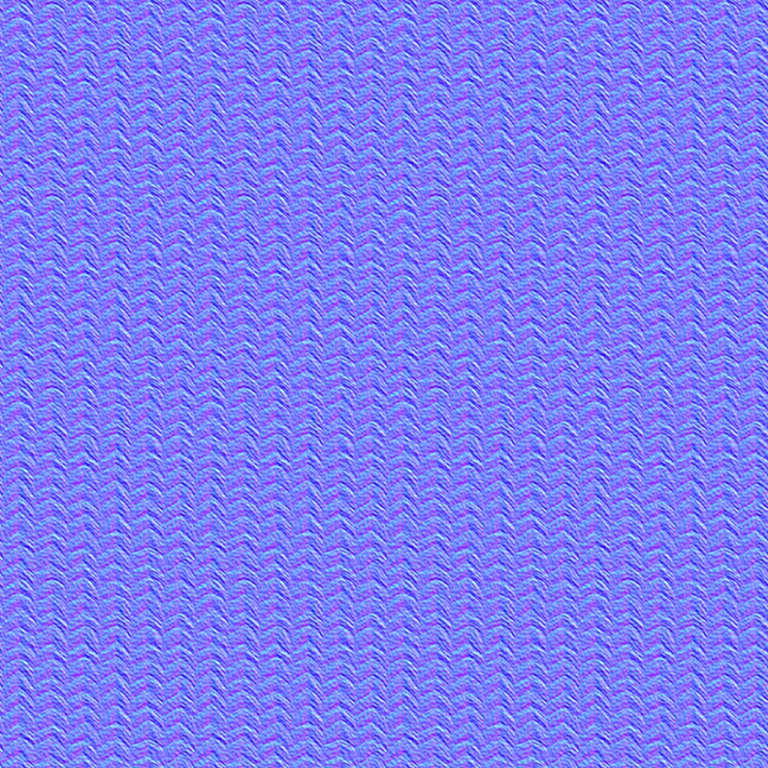
Write a three.js fragment shader that draws this texture map.

```glsl
// Normal map of a knitted cloth: 24 columns of chevron stitches, 48 rows.
// A height field of slanted strands, fibres and grain is differentiated into
// red (x slope) and green (y slope); the wear recurs every 6 columns, 12 rows.
varying vec2 vUv;

float hash(vec2 p) {
  return fract(sin(dot(p, vec2(127.1, 311.7))) * 43758.5);
}

// Dot product of the offset with a random unit gradient on a wrapped lattice.
float corner(vec2 cell, vec2 offset, vec2 period) {
  float angle = 6.2832 * hash(mod(cell, period));
  return dot(offset, vec2(cos(angle), sin(angle)));
}

float gradientNoise(vec2 p, vec2 period) {
  vec2 i = floor(p), f = fract(p);
  vec2 w = f * f * f * (f * (f * 6.0 - 15.0) + 10.0);
  vec2 x = vec2(1.0, 0.0), y = vec2(0.0, 1.0);
  float low = mix(corner(i, f, period), corner(i + x, f - x, period), w.x);
  float high = mix(corner(i + y, f - y, period), corner(i + 1.0, f - 1.0, period), w.x);
  return mix(low, high, w.y);
}

float knitHeight(vec2 uv) {
  vec2 p = uv * vec2(24.0, 48.0);

  // Signed distance across the column, zero at the chevron apex.
  float across = p.x - 0.125 + 0.1 * gradientNoise(p * 0.5, vec2(3.0, 6.0));
  float column = mod(floor(across), 6.0);
  float u = fract(across) - 0.5;
  float a = abs(u);

  // Strands fall away from the apex, with a longer curl on the right.
  float fall = 1.2 * a + (u > 0.0 ? 1.2 * a * a : 0.0);
  float phase = p.y + fall + 0.3 * hash(vec2(column, 7.0))
    + 0.25 * gradientNoise(p, vec2(6.0, 12.0));
  float s = 2.0 * fract(phase) - 1.0;
  float strand = 0.8 * (0.33 - s * s);

  // Fibres run along each strand, coarser on the right.
  float fibre = gradientNoise(vec2(p.x * 3.0, phase * 4.0), vec2(18.0, 48.0));
  fibre *= mix(0.4, 0.8, smoothstep(-0.1, 0.1, u));
  float inside = 1.0 - smoothstep(0.4, 0.5, a);

  // A seam runs down the apex; fine grain covers everything.
  float seam = 0.5 * exp(-u * u / 0.014);
  float edge = 0.2 * smoothstep(0.3, 0.5, a);
  float grain = gradientNoise(p * vec2(10.0, 5.0), vec2(60.0, 60.0));
  return inside * (strand + fibre) - seam - edge + 0.6 * grain;
}

void main() {
  // Central differences, half a step to either side, smooth the creases.
  vec2 e = vec2(1.0 / 1024.0, 0.0);
  vec2 slope = vec2(
    knitHeight(vUv + e.xy) - knitHeight(vUv - e.xy),
    knitHeight(vUv + e.yx) - knitHeight(vUv - e.yx)) / (2.0 * e.x);
  vec2 tilt = vec2(0.49, 0.495) - vec2(0.0009, 0.00125) * slope;
  gl_FragColor = vec4(clamp(tilt, 0.0, 1.0), 1.0, 1.0);
}
```
